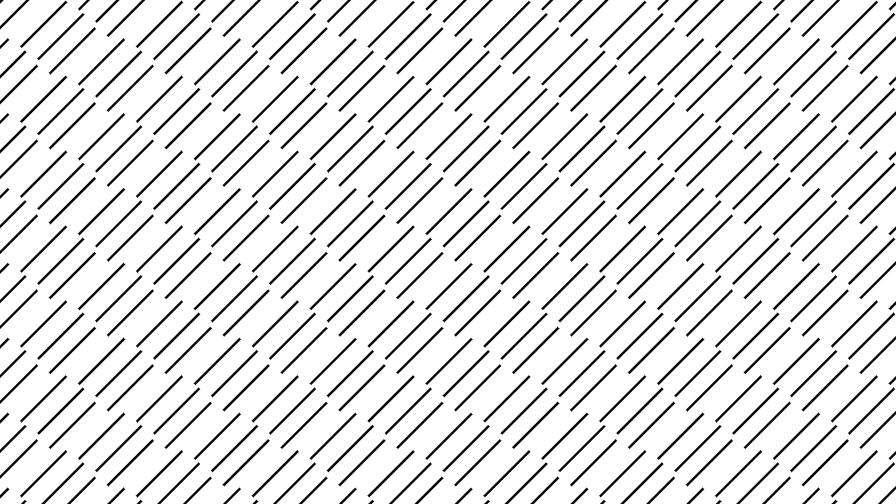
A WebGL 2 fragment shader for this pattern:

```glsl
#version 300 es
precision highp float;
// Groups of three slanted black dashes, staggered in a half-drop repeat on white.

// All lengths are fractions of the canvas height.
#define TILE vec2(0.2298, 0.1486)
#define ORIGIN vec2(0.6611, 0.5801)
#define SECOND_DASH vec2(0.0341, -0.0243)
#define THIRD_DASH vec2(0.0571, -0.0525)
#define DASH_LENGTH 0.1280
#define DASH_WIDTH 0.0048
#define INK vec3(0.02)
#define PAPER vec3(1.0)

uniform vec2 u_resolution;
out vec4 fragColor;

// Signed distance to a square-ended dash rising at 45 degrees.
float dashDistance(vec2 p) {
    vec2 alongAcross = vec2(p.x + p.y, p.y - p.x) * inversesqrt(2.0);
    vec2 d = abs(alongAcross) - 0.5 * vec2(DASH_LENGTH, DASH_WIDTH);
    return length(max(d, 0.0)) + min(max(d.x, d.y), 0.0);
}

// Offset from the nearest tile centre.
vec2 repeatTile(vec2 p) {
    return (fract(p / TILE + 0.5) - 0.5) * TILE;
}

// One dash per tile, plus its copy shifted by half a tile each way.
float staggeredDashes(vec2 p) {
    return min(dashDistance(repeatTile(p)),
               dashDistance(repeatTile(p + 0.5 * TILE)));
}

void main() {
    vec2 p = gl_FragCoord.xy / u_resolution.y - ORIGIN;
    float pixel = 1.0 / u_resolution.y;

    // Three dashes form the group that repeats.
    float dist = staggeredDashes(p);
    dist = min(dist, staggeredDashes(p - SECOND_DASH));
    dist = min(dist, staggeredDashes(p - THIRD_DASH));

    // Smooth edge one pixel wide.
    float coverage = clamp(0.5 - dist / pixel, 0.0, 1.0);
    fragColor = vec4(mix(PAPER, INK, coverage), 1.0);
}
```
